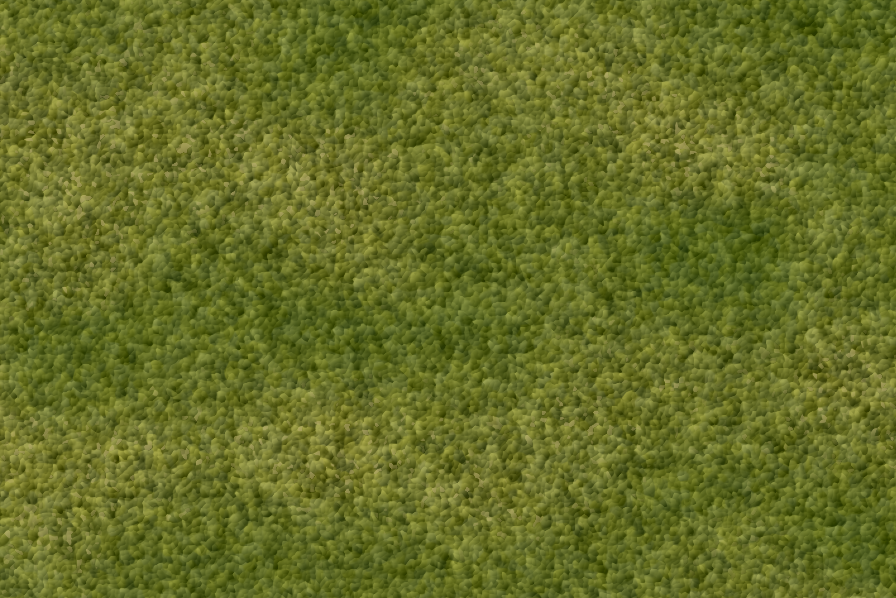
A Shadertoy shader for this texture:

```glsl
// Sunlit mown turf seen from above, with drier straw-coloured bands.
// Layers of soft cellular noise make lit blade tufts; layered sines and
// large cells make the patches. One tone value then picks the colour.

const vec3 MEAN_GREEN = vec3(0.395, 0.430, 0.147);  // average turf colour
const vec3 TONE_STEP = vec3(0.086, 0.081, 0.058);   // change per unit of tone
const vec3 DRY_SHIFT = vec3(0.026, 0.004, 0.010);   // hue shift in dry patches
const vec3 GREY_SHIFT = vec3(-0.010, 0.000, 0.075); // hue shift per blade
const vec3 STRAW = vec3(0.72, 0.67, 0.44);          // dead blades
const vec2 LIGHT_DIR = vec2(-0.64, 0.77);
const float BLADE_SCALE = 125.0;  // cells per canvas height
const float TUFT_SCALE = 66.0;
const float CLUMP_SCALE = 25.0;
const float PATCH_SCALE = 6.0;
const float TAU = 6.2831853;

vec3 hash3(vec2 p) {
    vec3 q = fract(p.xyx * vec3(0.1031, 0.1030, 0.0973));
    q += dot(q, q.yxz + 33.33);
    return fract((q.xxy + q.yzz) * q.zyx);
}

// Soft cellular noise with randomly turned, stretched cells.
// Returns x: cell tone, y: slope towards the light, z: second cell value.
vec3 cellNoise(vec2 p, float sharpness, float stretch) {
    vec2 cell = floor(p);
    vec2 local = p - cell;
    vec3 sum = vec3(0.0);
    float total = 0.0;
    for (int y = -1; y <= 1; y++) {
        for (int x = -1; x <= 1; x++) {
            vec2 offset = vec2(x, y);
            vec3 rnd = hash3(cell + offset);
            vec3 rnd2 = hash3(cell + offset + 171.0);
            vec2 d = local - offset - 0.1 - 0.8 * rnd.xy;
            vec2 axis = vec2(cos(TAU * rnd.z), sin(TAU * rnd.z));
            vec2 q = vec2(dot(d, axis) / stretch,
                          dot(d, vec2(-axis.y, axis.x)) * stretch);
            float weight = exp(-sharpness * dot(q, q));
            sum += weight * vec3(rnd2.x, dot(d, LIGHT_DIR), rnd2.y);
            total += weight;
        }
    }
    return sum / total;
}

// Broad dryness: wavy horizontal bands, drier on the upper left.
float dryness(vec2 p) {
    float wave = 0.04 * sin(3.1 * p.x + 0.6) + 0.02 * sin(8.3 * p.x + 4.0 * p.y);
    float bands = cos(TAU * (p.y + wave - 0.77) / 0.49);
    float side = (0.75 - p.x) * smoothstep(0.2, 0.8, p.y);
    float blotch = cellNoise(p * vec2(0.75, 1.0) * PATCH_SCALE, 5.0, 1.0).x - 0.5;
    return 0.5 * bands + 0.7 * side + 1.3 * blotch;
}

void mainImage(out vec4 fragColor, in vec2 fragCoord) {
    vec2 p = fragCoord / iResolution.y;

    // Layers from single blades to clumps
    vec3 blade = cellNoise(p * BLADE_SCALE, 9.0, 1.3);
    vec3 tuft = cellNoise(p * TUFT_SCALE + 37.0, 9.0, 1.25);
    vec3 clump = cellNoise(p * CLUMP_SCALE + 91.0, 6.0, 1.1);
    float dry = dryness(p);

    // Tone: random blade shade, relief lighting and patch brightness
    float tone = 2.1 * (blade.x - 0.5) + 1.2 * blade.y
               + 1.7 * (tuft.x - 0.5) + 1.3 * tuft.y
               + 0.9 * (clump.x - 0.5) + 0.4 * clump.y;
    tone *= 1.0 + 0.15 * dry;
    tone = clamp(tone + 0.42 * dry, -2.5, 2.6);

    // Colour with hue drift
    vec3 color = MEAN_GREEN + TONE_STEP * tone;
    color += DRY_SHIFT * dry + GREY_SHIFT * (tuft.z - 0.5);

    // Scattered pale dead blades, mostly in dry patches
    float dead = smoothstep(0.80, 0.96, blade.z);
    dead *= smoothstep(-0.5, 1.0, dry + 1.2 * (clump.z - 0.5));
    color = mix(color, STRAW, 0.55 * dead);

    fragColor = vec4(clamp(color, 0.0, 1.0), 1.0);
}
```
